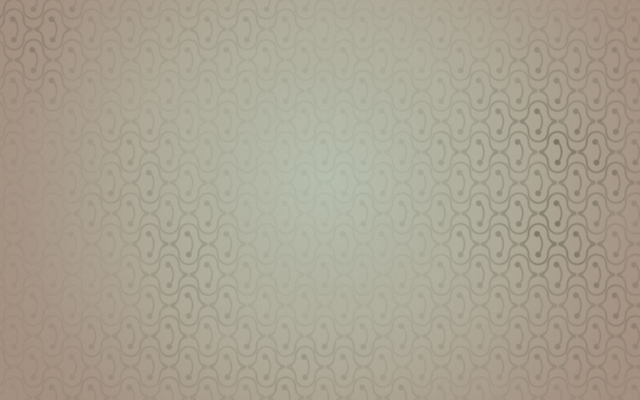
Reproduce this pattern procedurally as a Shadertoy shader.

```glsl
// Faded ogee wallpaper: staggered scalloped motifs, worn unevenly, on a glowing ground.

const float CELL = 0.0971;               // motif spacing, in canvas heights
const float ROW = 0.79;                  // row spacing, in cells
const vec2 ANCHOR = vec2(0.0833, 0.85);  // centre of one motif
const float LOBE_Y = 0.27;               // height of the lobe centres, in cells
const vec3 INK = vec3(0.31, 0.30, 0.23);

// Sineless hash
float hash(vec2 p) {
    vec3 q = fract(p.xyx * 0.1031);
    q += dot(q, q.yzx + 33.33);
    return fract((q.x + q.y) * q.z);
}

float valueNoise(vec2 p) {
    vec2 i = floor(p), f = fract(p);
    f = f * f * (3.0 - 2.0 * f);
    float low = mix(hash(i), hash(i + vec2(1, 0)), f.x);
    float high = mix(hash(i + vec2(0, 1)), hash(i + vec2(1, 1)), f.x);
    return mix(low, high, f.y);
}

float ring(vec2 p, vec2 centre, float radius) {
    return abs(length(p - centre) - radius);
}

float ink(float d, float halfWidth, float soft) {
    return 1.0 - smoothstep(halfWidth - soft * 0.5, halfWidth + soft * 0.5, d);
}

// Round lobes above and below, flaring into a point at each side
float outline(vec2 q, float soft) {
    vec2 a = abs(q);
    float lobe = ring(a, vec2(0.0, LOBE_Y), 0.25);
    float flare = max(ring(a, vec2(0.5425, LOBE_Y), 0.2925), a.x - 0.43);
    float d = a.y > LOBE_Y ? lobe : flare;
    float tip = smoothstep(0.3, 0.43, a.x) * (1.0 - smoothstep(0.05, 0.2, a.y));
    return ink(d, 0.025 + 0.025 * tip, soft);
}

// Two buds joined by a bowed stem
float buds(vec2 q, float soft) {
    float upper = length(q - vec2(-0.03, LOBE_Y - 0.01));
    float lower = length(q - vec2(0.0, -LOBE_Y));
    float stem = max(ring(q, vec2(-0.314, 0.0), 0.414), abs(q.y) - LOBE_Y);
    stem = max(stem, -0.05 - q.x);
    return max(ink(min(upper, lower), 0.075, soft), 0.85 * ink(stem, 0.022, soft));
}

// Half-drop repeat; neighbouring rows overlap
float motifs(vec2 p, float soft) {
    vec2 g = (p - ANCHOR) / CELL;
    float nearest = floor(g.y / ROW + 0.5);
    float cover = 0.0;
    for (int k = -1; k <= 1; k++) {
        float row = nearest + float(k);
        float x = g.x + 0.5 * mod(row, 2.0);
        float column = floor(x + 0.5);
        vec2 q = vec2(x - column, g.y - row * ROW);
        float strength = mix(0.75, 1.0, hash(vec2(column, row) + 50.0));
        float shape = max(0.8 * outline(q, soft), buds(q, soft));
        cover = max(cover, shape * strength);
    }
    return cover;
}

float patchAt(vec2 p, vec2 centre, vec2 size) {
    vec2 d = (p - centre) / size;
    return exp(-dot(d, d));
}

// How much of the print survives
float printStrength(vec2 p) {
    float s = 0.13;
    s += 0.68 * patchAt(p, vec2(1.36, 0.53), vec2(0.22, 0.28));
    s += 0.38 * patchAt(p, vec2(0.05, 0.92), vec2(0.17, 0.15));
    s += 0.32 * patchAt(p, vec2(0.46, 0.33), vec2(0.13, 0.16));
    s += 0.25 * patchAt(p, vec2(0.34, 0.55), vec2(0.13, 0.12));
    s += 0.28 * patchAt(p, vec2(1.53, 0.17), vec2(0.20, 0.22));
    s += 0.22 * patchAt(p, vec2(0.60, 0.07), vec2(0.50, 0.12));
    s += 0.18 * patchAt(p, vec2(0.58, 0.94), vec2(0.18, 0.12));
    s += 0.22 * patchAt(p, vec2(1.48, 0.80), vec2(0.20, 0.18));
    float wear = 0.6 * valueNoise(p * 9.0) + 0.4 * valueNoise(p * 38.0);
    return s * mix(0.55, 1.35, wear);
}

// Pale green glow falling off to warm taupe
vec3 ground(vec2 p) {
    float r = length(p - vec2(0.823, 0.552));
    vec3 c = mix(vec3(0.715, 0.75, 0.685), vec3(0.688, 0.676, 0.608), smoothstep(-0.15, 0.48, r) * 1.08 - 0.08);
    return mix(c, vec3(0.642, 0.565, 0.508), smoothstep(0.34, 0.92, r));
}

void mainImage(out vec4 fragColor, in vec2 fragCoord) {
    vec2 p = fragCoord / iResolution.y;
    float soft = max(0.055, 1.5 / (iResolution.y * CELL));
    vec3 colour = ground(p);
    colour = mix(colour, INK, 0.62 * motifs(p, soft) * printStrength(p));
    colour += 0.012 * (valueNoise(p * 260.0) - 0.5);
    fragColor = vec4(colour, 1.0);
}
```
